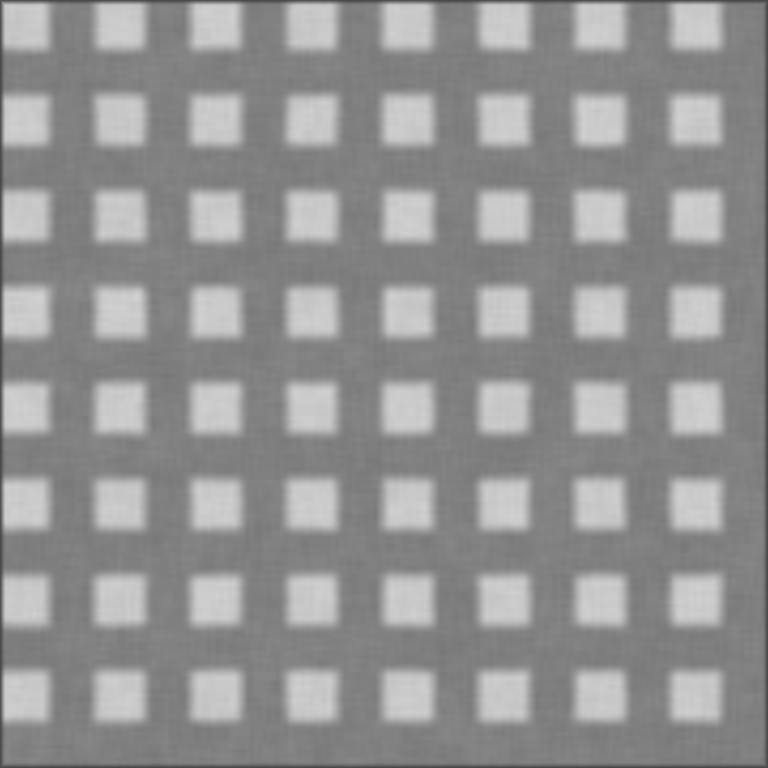
This pattern is drawn by a Shadertoy shader. Its source:

```glsl
const float REPEATS = 8.0;                 // squares across and down
const vec2  CENTER = vec2(0.252, 0.748);   // square centre inside its cell
const float HALF_SIDE = 0.262;             // in cells
const float SOFTNESS = 0.09;               // half width of the blurred side, in cells
const float WOBBLE = 0.015;                // unevenness of the sides, in cells

const vec3  GROUND = vec3(0.50);
const vec3  SQUARE = vec3(0.79);
const vec3  BORDER = vec3(0.24);
const vec2  BORDER_FADE = vec2(-0.002, 0.0075);  // in canvas units from the edge

const float THREADS = 180.0;               // thread noise cells across the canvas
const float THREAD_STRETCH = 0.25;         // frequency ratio along a thread
const float THREAD_DEPTH = 0.042;
const float BLOTCHES = 24.0;
const float BLOTCH_DEPTH = 0.04;

float hash(vec2 p) {
    vec3 q = fract(vec3(p.xyx) * 0.1031);
    q += dot(q, q.yzx + 33.33);
    return fract((q.x + q.y) * q.z);
}

float valueNoise(vec2 p) {
    vec2 i = floor(p);
    vec2 f = fract(p);
    f = f * f * (3.0 - 2.0 * f);
    float low = mix(hash(i), hash(i + vec2(1.0, 0.0)), f.x);
    float high = mix(hash(i + vec2(0.0, 1.0)), hash(i + vec2(1.0)), f.x);
    return mix(low, high, f.y);
}

// Crossing threads, centred on zero
float weave(vec2 uv) {
    float weft = valueNoise(uv * THREADS * vec2(THREAD_STRETCH, 1.0));
    float warp = valueNoise(uv * THREADS * vec2(1.0, THREAD_STRETCH) + 57.0);
    return 0.5 * (weft + warp) - 0.5;
}

// Cloudy unevenness, centred on zero
float blotches(vec2 uv) {
    vec2 p = uv * BLOTCHES;
    return 0.6 * valueNoise(p + 11.0) + 0.4 * valueNoise(p * 2.3 + 83.0) - 0.5;
}

// Coverage of the nearest soft square
float softSquares(vec2 uv) {
    vec2 p = uv * REPEATS;
    vec2 cell = clamp(floor(p - CENTER + 0.5), 0.0, REPEATS - 1.0);
    vec2 wobble = vec2(valueNoise(p * 4.0), valueNoise(p * 4.0 + 31.0)) - 0.5;
    vec2 d = abs(p - cell - CENTER + WOBBLE * wobble) - HALF_SIDE;
    vec2 cover = 1.0 - smoothstep(-SOFTNESS, SOFTNESS, d);
    return cover.x * cover.y;
}

void mainImage(out vec4 fragColor, in vec2 fragCoord) {
    vec2 uv = fragCoord / iResolution.xy;

    // Cloth with printed squares
    vec3 color = mix(GROUND, SQUARE, softSquares(uv));
    color += THREAD_DEPTH * weave(uv) + BLOTCH_DEPTH * blotches(uv);

    // Dark fading rim
    vec2 toEdge = min(uv, 1.0 - uv);
    float rim = smoothstep(BORDER_FADE.x, BORDER_FADE.y, min(toEdge.x, toEdge.y));
    color = mix(BORDER, color, rim);

    fragColor = vec4(color, 1.0);
}
```
